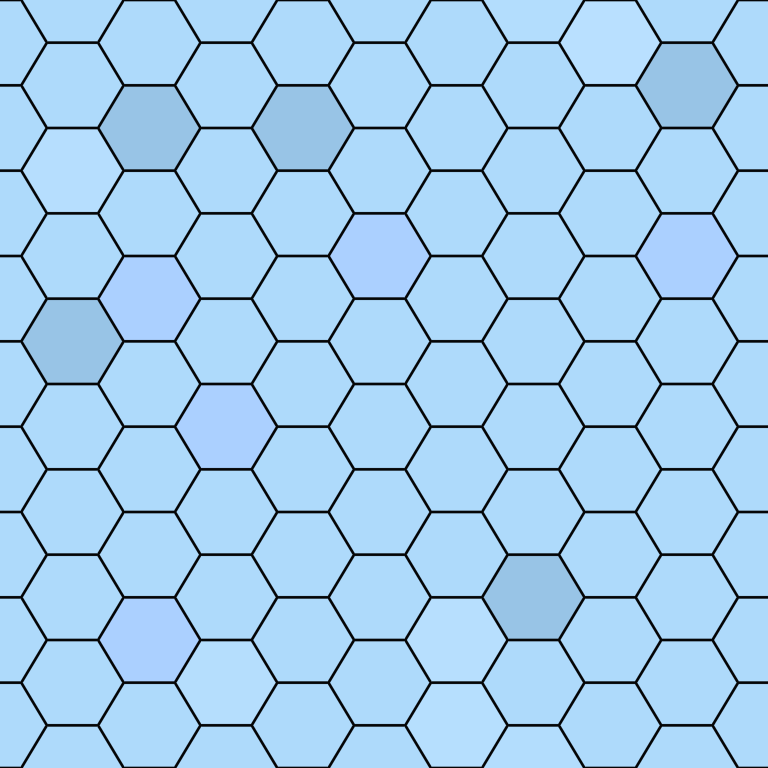
A WebGL 1 fragment shader for this pattern:

```glsl
precision highp float;

uniform vec2 u_resolution;

const float COLUMNS = 10.0;
const float ROWS = 9.0;
const float FIRST_COLUMN_X = 0.0944;
const float LINE_WIDTH = 0.0035;

const vec3 INK = vec3(0.015, 0.02, 0.025);
const vec3 SKY = vec3(0.682, 0.853, 0.986);
const vec3 STEEL = vec3(0.596, 0.767, 0.902);
const vec3 LAVENDER = vec3(0.672, 0.816, 1.0);
const vec3 PALE = vec3(0.728, 0.882, 1.0);

// Distance from a point inside a flat-topped hexagon to its nearest side.
float hexInside(vec2 p, vec2 halfSize) {
  vec2 slopeNormal = normalize(vec2(halfSize.y, 0.5 * halfSize.x));
  vec2 toCorner = vec2(halfSize.x, 0.0) - abs(p);
  return min(halfSize.y - abs(p.y), dot(slopeNormal, toCorner));
}

// Returns column, row and distance to the side for one candidate column.
vec3 cellInColumn(vec2 p, float column, vec2 halfSize) {
  float stagger = 0.5 * mod(column, 2.0);
  float row = floor(p.y * ROWS - stagger + 0.5);
  vec2 center = vec2(column / COLUMNS, (row + stagger) / ROWS);
  return vec3(column, row, hexInside(p - center, halfSize));
}

float wholeMod(float value, float modulus) {
  return floor(mod(value + 0.5, modulus));
}

// Cubing modulo a prime shuffles the cells, so each rank occurs only once.
float shuffledRank(float index) {
  float key = wholeMod(index * 18.0, 89.0);
  return wholeMod(key * key * key, 89.0);
}

float inRange(float value, float low, float high) {
  return step(low - 0.5, value) * step(value, high + 0.5);
}

// A few steel, lavender and pale cells among the plain ones.
vec3 cellColor(vec2 cell) {
  float rank = shuffledRank(cell.x * ROWS + wholeMod(cell.y, ROWS));
  float tinted = inRange(cell.x, 0.0, COLUMNS - 2.0);
  float paleness = mix(0.4, 1.0, fract(rank * 0.618));
  vec3 color = mix(SKY, STEEL, tinted * inRange(rank, 1.0, 5.0));
  color = mix(color, LAVENDER, tinted * inRange(rank, 7.0, 11.0));
  return mix(color, PALE, tinted * paleness * inRange(rank, 12.0, 18.0));
}

void main() {
  vec2 uv = gl_FragCoord.xy / u_resolution;
  vec2 p = uv - vec2(FIRST_COLUMN_X, 0.0);
  float pixel = 1.0 / min(u_resolution.x, u_resolution.y);

  // Neighbouring columns overlap by a third of a hexagon.
  vec2 halfSize = vec2(2.0 / (3.0 * COLUMNS), 0.5 / ROWS);
  float column = floor(p.x * COLUMNS);
  vec3 left = cellInColumn(p, column, halfSize);
  vec3 right = cellInColumn(p, column + 1.0, halfSize);
  vec3 cell = left.z > right.z ? left : right;

  // Smooth outline centred on the shared sides.
  float edge = cell.z - 0.5 * LINE_WIDTH;
  float fill = smoothstep(-0.7 * pixel, 0.7 * pixel, edge);
  gl_FragColor = vec4(mix(INK, cellColor(cell.xy), fill), 1.0);
}
```
